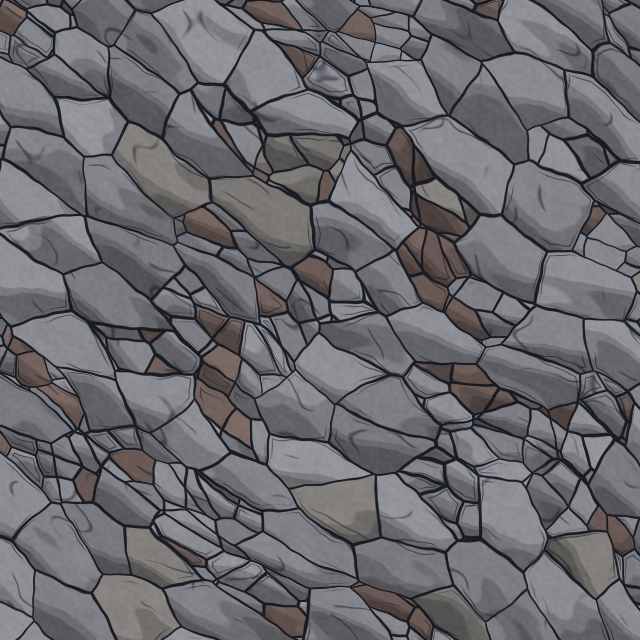
This texture is drawn by a Shadertoy shader. Its source:

```glsl
// Slanted slate stones with grey washes, brown chips and hand-inked outlines.

const vec3 INK = vec3(0.085, 0.095, 0.125);
const vec3 COOL_STONE = vec3(0.985, 0.985, 1.035);
const vec3 WARM_STONE = vec3(0.91, 0.89, 0.87);
const vec3 BROWN_CHIP = vec3(0.83, 0.71, 0.68);
const float SLANT = -0.62;

struct Cell {
    float edge;   // distance to the outline, in canvas units
    vec2 id;
    vec2 local;   // position relative to the cell site, in grid units
};

vec2 hash2(vec2 p) {
    vec3 a = fract(p.xyx * vec3(0.1031, 0.1030, 0.0973));
    a += dot(a, a.yzx + 33.33);
    return fract((a.xx + a.yz) * a.zy);
}

float cornerSlope(vec2 corner, vec2 offset) {
    float angle = 6.2832 * hash2(corner).x;
    return dot(vec2(cos(angle), sin(angle)), offset);
}

float gradientNoise(vec2 p) {
    vec2 i = floor(p), f = fract(p);
    vec2 s = f * f * f * (f * (f * 6.0 - 15.0) + 10.0);
    vec2 x = vec2(1.0, 0.0);
    float low = mix(cornerSlope(i, f), cornerSlope(i + x, f - x), s.x);
    float high = mix(cornerSlope(i + x.yx, f - x.yx), cornerSlope(i + 1.0, f - 1.0), s.x);
    return mix(low, high, s.y);
}

vec2 wobble(vec2 p, float frequency) {
    return vec2(gradientNoise(p * frequency), gradientNoise(p * frequency + 37.4));
}

vec2 sitePosition(vec2 cell) {
    return 0.06 + 0.88 * hash2(cell);
}

// Voronoi cell on a stretched grid, with true outline distance
Cell stoneCell(vec2 p, vec2 scale) {
    vec2 q = p * scale;
    vec2 base = floor(q), f = q - base;
    vec2 nearest = vec2(0.0), toSite = vec2(0.0);
    float best = 100.0;
    for (int y = -1; y <= 1; y++)
    for (int x = -1; x <= 1; x++) {
        vec2 g = vec2(x, y);
        vec2 r = g + sitePosition(base + g) - f;
        if (dot(r, r) < best) {
            best = dot(r, r);
            nearest = g;
            toSite = r;
        }
    }
    float edge = 100.0;
    for (int y = -2; y <= 2; y++)
    for (int x = -2; x <= 2; x++) {
        vec2 g = nearest + vec2(x, y);
        vec2 r = g + sitePosition(base + g) - f;
        vec2 d = r - toSite;
        if (dot(d, d) > 0.0001)
            edge = min(edge, dot(0.5 * (r + toSite), d) / length(d * scale));
    }
    return Cell(edge, base + nearest, -toSite);
}

float stroke(float dist, float halfWidth, float blur) {
    return 1.0 - smoothstep(halfWidth - blur, halfWidth + blur, dist);
}

// Flat wash with a crisp, slightly soft border
float wash(float value, float threshold) {
    return smoothstep(threshold - 0.03, threshold + 0.03, value);
}

void mainImage(out vec4 fragColor, in vec2 fragCoord) {
    vec2 p = fragCoord / iResolution.y;
    float blur = max(0.0008, 0.7 / iResolution.y);

    // Slanted, bent coordinates: x runs along the stones, y across them
    vec2 bent = p + 0.07 * wobble(p, 2.4) + 0.012 * wobble(p, 9.0) + 0.0032 * wobble(p, 40.0);
    vec2 along = vec2(cos(SLANT), sin(SLANT));
    vec2 flow = vec2(dot(bent, along), dot(bent, vec2(-along.y, along.x))) + 3.0;

    // Large stones, some broken into smaller chips
    Cell stone = stoneCell(flow, vec2(8.0, 13.5));
    vec2 dice = hash2(stone.id + 71.0);
    vec3 tint = dice.y < 0.17 ? WARM_STONE : COOL_STONE;
    if (dice.x < 0.3) {
        Cell chip = stoneCell(flow + 5.0, vec2(15.0, 24.0));
        stone = Cell(min(stone.edge, chip.edge), chip.id + 400.0, chip.local);
        dice = hash2(chip.id + 19.0);
        if (dice.y < 0.24) tint = BROWN_CHIP;
    }

    // Layered shadow washes, heavier on the lower side of each stone
    vec2 streak = flow * vec2(6.0, 19.0) + stone.id * 17.3;
    float shade = gradientNoise(streak) - 0.7 * stone.local.y + 0.3 * stone.local.x;
    float tone = mix(0.48, 0.59, hash2(stone.id + 9.0).x);
    tone *= 1.0 - 0.16 * wash(shade, 0.05);
    tone *= 1.0 - 0.18 * wash(shade, 0.27);

    // Dry brush and paper grain
    tone += 0.022 * gradientNoise(flow * vec2(22.0, 110.0));
    tone += 0.030 * gradientNoise(p * 130.0) + 0.018 * gradientNoise(p * 35.0);
    vec3 color = tone * tint;

    // Fine pencil cracks and loose strokes beside the outlines
    float crack = abs(gradientNoise(streak * vec2(1.3, 0.9) + 51.7)) / 20.0;
    float crackMask = smoothstep(0.08, 0.25, gradientNoise(p * 14.0 + 8.0));
    color = mix(color, INK, 0.5 * crackMask * stroke(crack, 0.0009, blur));
    float sketch = abs(stone.edge - 0.005 - 0.010 * gradientNoise(p * 17.0 + 23.0));
    float sketchMask = smoothstep(0.0, 0.25, gradientNoise(p * 11.0 + 64.0));
    color = mix(color, INK, 0.6 * sketchMask * stroke(sketch, 0.0008, blur));

    // Ink outlines of varying pressure
    float pressure = 0.0019 + 0.0016 * gradientNoise(p * 9.0 + 90.0);
    color = mix(color, INK, 0.96 * stroke(stone.edge, pressure, blur));
    fragColor = vec4(color, 1.0);
}
```
